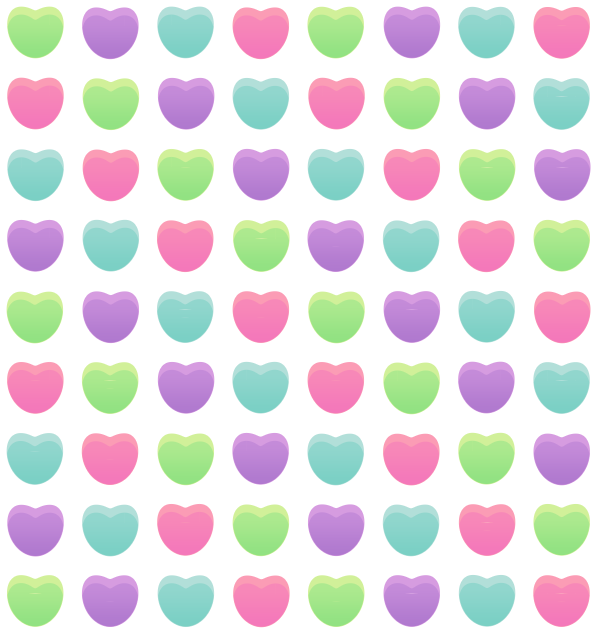
Give the GLSL for this pattern, as a Shadertoy shader.

```glsl
#define PITCH vec2(0.1176, 0.1110)   // spacing, in canvas heights
#define FIRST vec2(0.0549, 0.0397)   // widest point of the top-left heart
#define HALF_WIDTH 0.0442
#define LOBE_HEIGHT 0.65             // the rest is in half-widths
#define TIP_DEPTH 1.18
#define RIM_NOTCH 0.17
#define FACE_NOTCH 0.24
#define FACE_DROP 0.28
#define RIM_WIDTH 0.018
#define JITTER 0.018

const vec3 RIM[4] = vec3[4](
    vec3(0.82, 0.94, 0.60), vec3(0.84, 0.61, 0.88),
    vec3(0.70, 0.875, 0.85), vec3(0.985, 0.61, 0.71));
const vec3 FACE_TOP[4] = vec3[4](
    vec3(0.68, 0.915, 0.56), vec3(0.77, 0.545, 0.85),
    vec3(0.57, 0.84, 0.805), vec3(0.97, 0.535, 0.72));
const vec3 FACE_TIP[4] = vec3[4](
    vec3(0.57, 0.885, 0.51), vec3(0.69, 0.475, 0.81),
    vec3(0.48, 0.815, 0.77), vec3(0.957, 0.47, 0.73));

vec2 hash2(vec2 p) {
    vec3 q = fract(p.xyx * vec3(0.1031, 0.1030, 0.0973));
    q += dot(q, q.yzx + 33.33);
    return fract((q.xx + q.yz) * q.zy);
}

float superNorm(vec2 v, float n) {
    v = pow(abs(v), vec2(n));
    return pow(v.x + v.y, 1.0 / n);
}

// Implicit heart, negative inside; the widest line lies at y = 0
float heartField(vec2 p, float notch) {
    float x = sqrt(p.x * p.x + 0.004);
    float u = x - 0.5;
    if (p.y < 0.0) return superNorm(vec2(x, p.y / TIP_DEPTH), 1.93) - 1.0;
    if (u > 0.0) return 0.5 * superNorm(vec2(u / 0.5, p.y / LOBE_HEIGHT), 2.25) - 0.5;
    return p.y - LOBE_HEIGHT + 4.0 * notch * u * u;
}

// Field divided by its slope approximates the distance to the outline
float heartDistance(vec2 p, float notch) {
    const vec2 e = vec2(0.005, 0.0);
    vec2 slope = vec2(
        heartField(p + e.xy, notch) - heartField(p - e.xy, notch),
        heartField(p + e.yx, notch) - heartField(p - e.yx, notch)) / (2.0 * e.x);
    return heartField(p, notch) / max(length(slope), 0.3);
}

float coverage(float d, float pixel) {
    return clamp(0.5 - d / pixel, 0.0, 1.0);
}

void mainImage(out vec4 fragColor, in vec2 fragCoord) {
    // Grid counted from the top left
    vec2 pos = vec2(fragCoord.x, iResolution.y - fragCoord.y) / iResolution.y;
    vec2 cell = floor((pos - FIRST) / PITCH + 0.5);
    vec2 p = (pos - FIRST - cell * PITCH) / HALF_WIDTH;
    p.y = -p.y;
    p += (hash2(cell + 7.0) - 0.5) * 2.0 * JITTER;

    // Colours run along the diagonals
    int kind = int(mod(cell.x - cell.y, 4.0));

    // Pale rim with a lowered, shaded face
    float pixel = 1.0 / (iResolution.y * HALF_WIDTH);
    float rim = heartDistance(p, RIM_NOTCH);
    float face = max(heartDistance(p + vec2(0.0, FACE_DROP), FACE_NOTCH), rim + RIM_WIDTH);
    float shade = smoothstep(LOBE_HEIGHT - FACE_DROP, -TIP_DEPTH, p.y);
    vec3 faceColor = mix(FACE_TOP[kind], FACE_TIP[kind], shade);

    vec3 color = mix(vec3(1.0), RIM[kind], coverage(rim, pixel));
    color = mix(color, faceColor, coverage(face, pixel));
    fragColor = vec4(color, 1.0);
}
```
